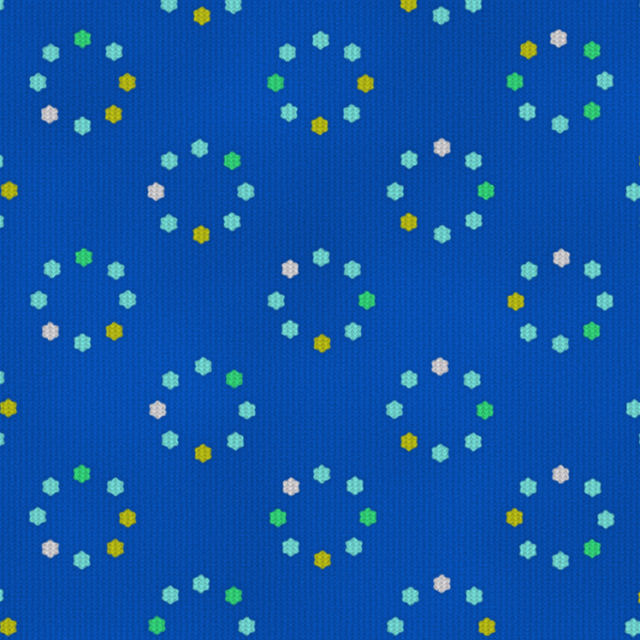
This pattern is drawn by a three.js fragment shader. Its source:

```glsl
varying vec2 vUv;

const float TAU = 6.2831853;
const float SLOTS = 8.0;

// Dot kinds
const float AQUA = 0.0;
const float GREEN = 1.0;
const float WHITE = 2.0;
const float YELLOW = 3.0;

vec2 hash2(vec2 p) {
  p = vec2(dot(p, vec2(127.1, 311.7)), dot(p, vec2(269.5, 183.3)));
  return fract(sin(p) * 43758.5) * 2.0 - 1.0;
}

float gradientNoise(vec2 p) {
  vec2 i = floor(p);
  vec2 f = fract(p);
  vec2 u = f * f * (3.0 - 2.0 * f);
  vec2 e = vec2(1.0, 0.0);
  float low = mix(dot(hash2(i), f), dot(hash2(i + e.xy), f - e.xy), u.x);
  float high = mix(dot(hash2(i + e.yx), f - e.yx), dot(hash2(i + e.xx), f - e.xx), u.x);
  return mix(low, high, u.y);
}

bool same(float a, float b) {
  return abs(a - b) < 0.5;
}

// Accent dots turn clockwise from column to column; outer rows vary
float dotKind(vec2 cell, float slot) {
  float c = cell.x;
  vec3 accent = mod(floor(vec3(2.4, 5.25, 7.6) - vec3(0.75, 0.8, 0.75) * c), SLOTS);
  float kind = AQUA;
  if (same(slot, accent.x)) kind = GREEN;
  if (same(slot, accent.y)) kind = WHITE;
  if (same(slot, accent.z)) kind = YELLOW;

  bool top = same(cell.y, 1.0) && same(mod(c, 2.0), 0.0);
  bool bottom = same(cell.y, -1.0);
  bool third = same(mod(c, 3.0), 0.0);
  bool extraYellow = (top && c < 3.0) || (bottom && third);
  bool extraGreen = (top && c > 1.0) || (bottom && !third && c < 3.0);
  if (extraYellow && same(slot, 0.0)) kind = YELLOW;
  if (extraGreen && same(slot, 4.0)) kind = GREEN;
  if (top && same(c, 2.0) && same(slot, 3.0)) kind = AQUA;
  if (top && same(c, 4.0) && same(slot, 3.0)) kind = YELLOW;
  if (top && same(c, 4.0) && same(slot, 1.0)) kind = GREEN;
  return kind;
}

vec3 dotColor(float kind) {
  if (same(kind, GREEN)) return vec3(0.19, 0.80, 0.46);
  if (same(kind, WHITE)) return vec3(0.80, 0.79, 0.80);
  if (same(kind, YELLOW)) return vec3(0.70, 0.71, 0.08);
  return vec3(0.43, 0.82, 0.80);
}

// Six-lobed blob, tallest along the knit column
float blobDistance(vec2 p, float radius) {
  float lobes = cos(6.0 * atan(p.y, p.x + 1e-6));
  return length(p) - radius * (1.0 - 0.09 * lobes);
}

// Signed shade of V-shaped stitches in vertical ribs
float knitShade(vec2 uv, vec2 stitches) {
  vec2 p = uv * stitches;
  p.x += 0.18 * gradientNoise(uv * 30.0);
  float rib = cos(TAU * p.x);
  float slant = abs(fract(p.x) - 0.5) * 1.3;
  float loops = cos(TAU * (p.y + slant));
  return 0.55 * rib + 0.45 * loops;
}

void main() {
  vec2 uv = vUv;

  // Staggered lattice of rings
  vec2 pitch = vec2(0.1865, 0.3405);
  vec2 origin = vec2(0.1285, 0.531);
  float column = floor((uv.x - origin.x) / pitch.x + 0.5);
  float stagger = 0.5 * mod(column, 2.0);
  float row = floor((uv.y - origin.y) / pitch.y + stagger + 0.5);
  vec2 cell = vec2(column, row);
  vec2 center = origin + pitch * (cell - vec2(0.0, stagger));
  vec2 p = uv - center - 0.002 * hash2(cell + 7.0);

  // Nearest of the dots around the ring
  float slot = mod(floor(atan(p.y, p.x) / TAU * SLOTS + 0.5), SLOTS);
  float angle = slot * TAU / SLOTS;
  vec2 dotCenter = vec2(0.0705, 0.0675) * vec2(cos(angle), sin(angle));
  dotCenter += 0.0016 * hash2(cell * 9.0 + slot + 3.0);
  float d = blobDistance(p - dotCenter, 0.0133);
  d += 0.0012 * gradientNoise(uv * 190.0);

  // Cloth, dark fringe, then printed dot
  float knit = knitShade(uv, vec2(108.0, 150.0));
  float fuzz = gradientNoise(uv * vec2(230.0, 260.0));
  float cloud = gradientNoise(uv * 3.5 + 2.0) + 0.5 * gradientNoise(uv * 9.0);
  vec3 color = vec3(0.025, 0.295, 0.67);
  color *= 1.0 + 0.09 * knit + 0.13 * fuzz + 0.09 * cloud;
  color *= 1.0 - 0.12 * exp(-abs(d) / 0.003);

  vec3 ink = dotColor(dotKind(cell, slot));
  ink *= 0.97 + 0.11 * knit + 0.10 * fuzz;
  float coverage = 1.0 - smoothstep(-0.0026, 0.0022, d);
  color = mix(color, ink, coverage);

  gl_FragColor = vec4(color, 1.0);
}
```
